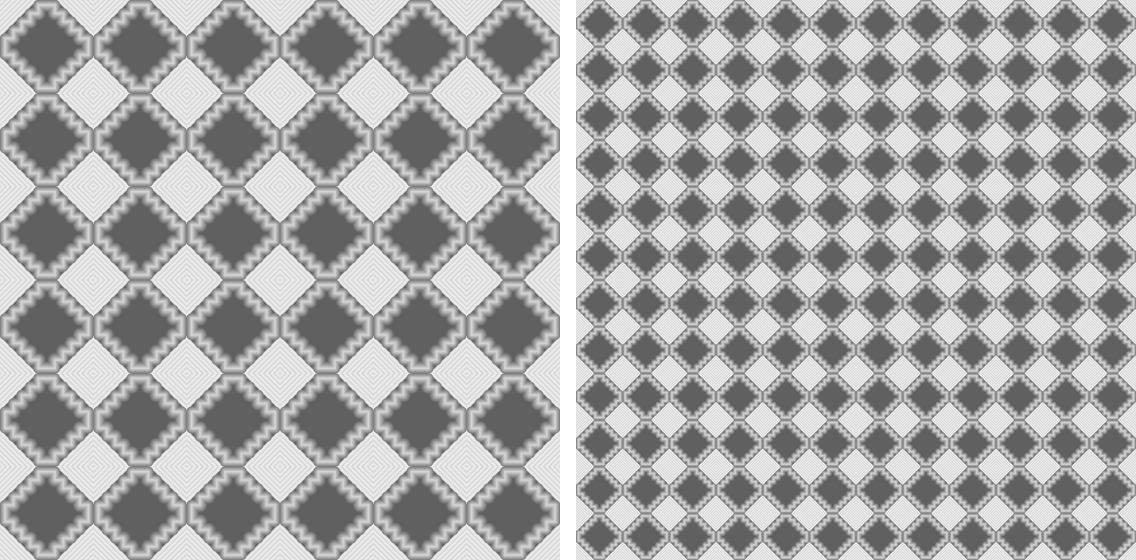
Left: one tile. Right: repeated 2 by 2.
Write a Shadertoy shader that draws this pattern.

```glsl
const float STEP = 0.0894;      // stair tread, in cells

float segmentDistance(vec2 p, vec2 a, vec2 b) {
    vec2 ab = b - a;
    return length(p - a - ab * clamp(dot(p - a, ab) / dot(ab, ab), 0.0, 1.0));
}

// Signed distance to a diamond with stepped sides, negative inside
float steppedDiamond(vec2 p) {
    p = abs(p);
    float d = 1.0;
    float side = 1.0;
    for (int k = 0; k < 5; k++) {
        vec2 corner = STEP * vec2(1 + k, 5 - k);
        d = min(d, segmentDistance(p, corner, corner - vec2(STEP, 0.0)));
        d = min(d, segmentDistance(p, corner, corner - vec2(0.0, STEP)));
        if (p.x < corner.x && p.y < corner.y) side = -1.0;
    }
    return d * side;
}

// Concentric diamond ridges, each brightening outward
float ridges(float radius, float px) {
    float spacing = 0.0557;
    float f = fract(radius / spacing);
    float w = min(1.4 * px / spacing, 0.5);
    f *= 1.0 - smoothstep(1.0 - w, 1.0, f);
    return mix(0.83, 0.985, f);
}

void mainImage(out vec4 fragColor, in vec2 fragCoord) {
    vec2 uv = 6.0 * fragCoord / iResolution.xy;
    float px = 6.0 / iResolution.y;

    // Glowing stepped outline around a dark core
    float d = steppedDiamond(fract(uv) - 0.5);
    float reach = d < 0.0 ? 0.083 : 0.068;
    float glow = max(1.0 - abs(d) / reach, 0.0);
    float shade = mix(0.376, 0.84, glow);

    // Pale ridged diamonds at the cell corners, nicked by the outline
    vec2 q = abs(fract(uv + 0.5) - 0.5);
    float radius = q.x + q.y;
    float edge = max((radius - 0.398) * 0.7071, 0.054 - d);
    float pale = 1.0 - smoothstep(-0.6 * px, 0.6 * px, edge);
    shade = mix(shade, ridges(radius, px), pale);

    fragColor = vec4(vec3(shade), 1.0);
}
```
